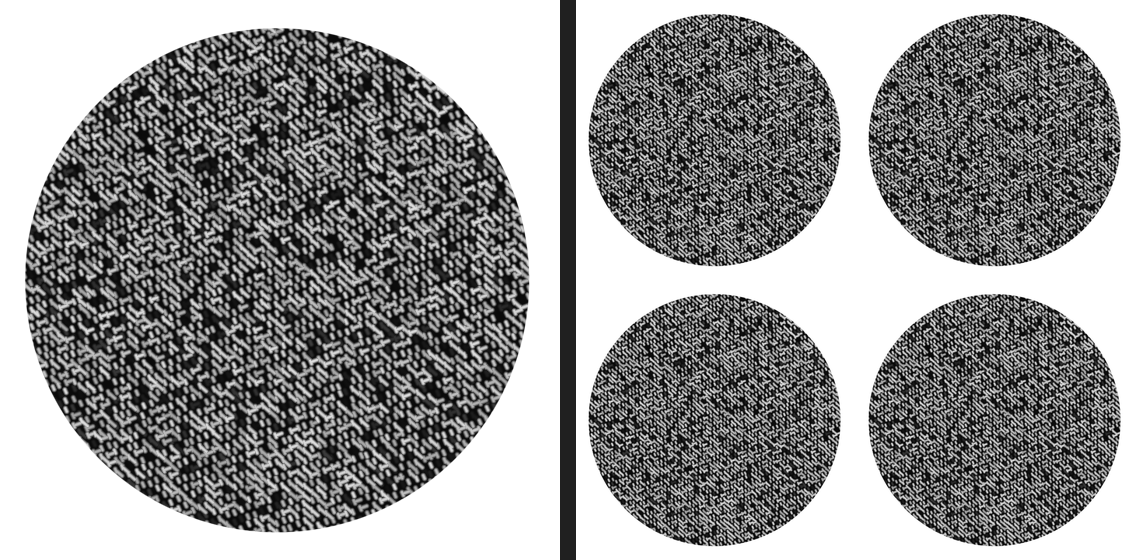
Left: one tile. Right: repeated 2 by 2.
This texture is drawn by a Shadertoy shader. Its source:

```glsl
// A white field with a round patch of black and grey knitted cloth.
// Each cell of a sheared lattice holds a short slanted stitch, or a longer one
// that reaches a falling or rising neighbour; so chains form. The lattice wraps.

const vec2  DISC_CENTER = vec2(0.495, 0.4995);
const float DISC_RADIUS = 0.450;
const float EDGE_SOFTNESS = 0.0015;

const vec2  STITCHES = vec2(80.0, 64.0);     // columns and rows per tile
const float COLUMN_RISE = 0.3;               // rows climbed per column
const float JITTER = 0.30;                   // in lattice cells
const float STITCH_TILT = 0.42;              // radians, top leaning left
const float SHORT_LENGTH = 0.0064;
const float LINK_REACH = 0.88;               // share of the way to a neighbour
const float CORE = 0.0004;                   // yarn radius at full brightness
const float RIM = 0.0062;                    // yarn radius where it fades out

const float LIGHT_SHARE = 0.84;              // stitches of light yarn
const float FALLING_SHARE = 0.32;            // linked down to the right
const float RISING_SHARE = 0.18;             // linked up to the right

const vec3 PAPER = vec3(1.0);
const vec3 DARK_YARN = vec3(0.04);
const vec3 LIGHT_YARN = vec3(0.82);

float hash(vec2 p) {
    return fract(sin(dot(p, vec2(127.1, 311.7))) * 43758.5453);
}

// Brings a lattice index into the base tile, allowing for the shear.
vec2 wrapStitch(vec2 id) {
    float turns = floor(id.x / STITCHES.x);
    id.x -= turns * STITCHES.x;
    id.y += turns * floor(STITCHES.x * COLUMN_RISE + 0.5);
    return vec2(id.x, mod(id.y, STITCHES.y));
}

float segmentDistance(vec2 p, vec2 a, vec2 b) {
    vec2 pa = p - a, ba = b - a;
    return length(pa - ba * clamp(dot(pa, ba) / dot(ba, ba), 0.0, 1.0));
}

// Distance from d, relative to the stitch center, to its yarn.
float stitchDistance(vec2 d, vec2 key) {
    float kind = hash(key + 71.3);
    vec2 halfStitch = 0.5 * SHORT_LENGTH * vec2(-sin(STITCH_TILT), cos(STITCH_TILT));
    float dist = segmentDistance(d, -halfStitch, halfStitch);
    if (kind < FALLING_SHARE + RISING_SHARE) {
        float drop = kind < FALLING_SHARE ? 1.0 : 0.0;
        vec2 link = LINK_REACH * vec2(1.0, COLUMN_RISE - drop) / STITCHES;
        dist = min(dist, segmentDistance(d, vec2(0.0), link));
    }
    return dist;
}

// Brightness of one stitch: light yarn, or a faint sheen on dark yarn.
float yarnLevel(vec2 key) {
    float shade = hash(key + 17.7);
    return hash(key) < LIGHT_SHARE ? mix(0.76, 1.06, shade) : 0.25 * shade;
}

// Brightest stitch over a point of the tile.
float stitchField(vec2 uv) {
    vec2 p = uv * STITCHES;
    float field = 0.0;
    for (int dx = -1; dx <= 1; dx++) {
        float column = floor(p.x) + float(dx);
        float rise = COLUMN_RISE * column;
        for (int dy = -1; dy <= 1; dy++) {
            vec2 id = vec2(column, floor(p.y - rise) + float(dy));
            vec2 key = wrapStitch(id);
            vec2 shift = vec2(hash(key + 37.1), hash(key + 53.9)) - 0.5;
            vec2 center = id + 0.5 + vec2(0.0, rise) + JITTER * shift;
            float dist = stitchDistance((p - center) / STITCHES, key);
            field = max(field, yarnLevel(key) * (1.0 - smoothstep(CORE, RIM, dist)));
        }
    }
    return field;
}

void mainImage(out vec4 fragColor, in vec2 fragCoord) {
    vec2 uv = fragCoord / iResolution.xy;

    // Cloth
    vec3 cloth = mix(DARK_YARN, LIGHT_YARN, stitchField(uv));

    // Round cut-out on the paper
    float edge = length(uv - DISC_CENTER) - DISC_RADIUS;
    float outside = smoothstep(-EDGE_SOFTNESS, EDGE_SOFTNESS, edge);
    fragColor = vec4(mix(cloth, PAPER, outside), 1.0);
}
```
